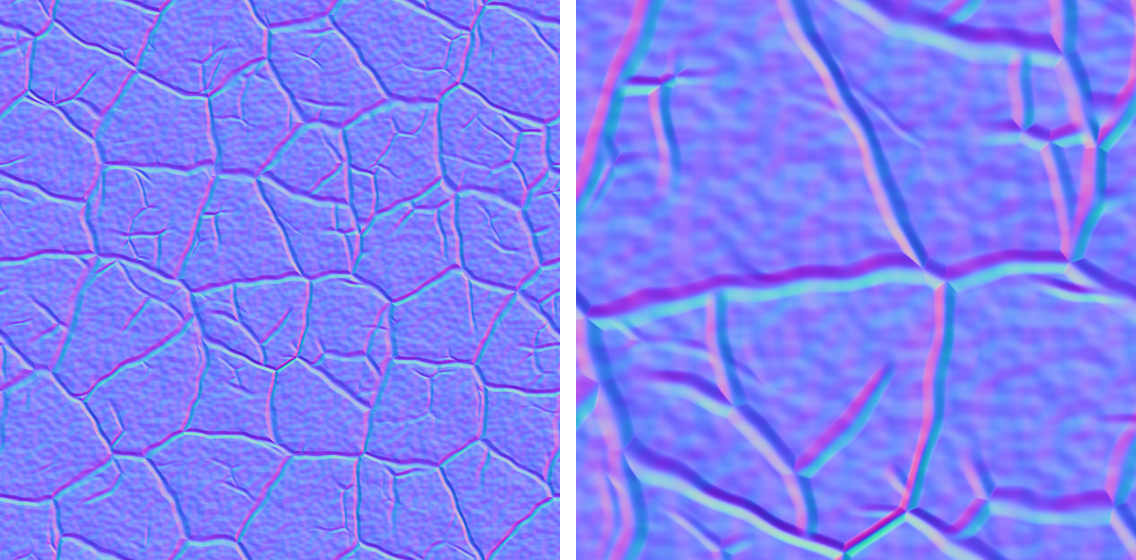
Left: the whole. Right: its middle third, enlarged.
Write a three.js fragment shader that draws this texture map.

```glsl
varying vec2 vUv;

vec2 hash2(vec2 p) {
  return fract(sin(vec2(dot(p, vec2(127.1, 311.7)), dot(p, vec2(269.5, 183.3)))) * 43758.55);
}

// Gradient noise that wraps after a whole number of lattice cells
float corner(vec2 cell, vec2 offset, vec2 period) {
  float angle = 6.2832 * hash2(mod(cell, period) + 3.7).x;
  return dot(vec2(cos(angle), sin(angle)), offset);
}

float noise(vec2 uv, vec2 period) {
  vec2 p = uv * period;
  vec2 i = floor(p), f = fract(p);
  vec2 u = f * f * f * (f * (f * 6.0 - 15.0) + 10.0);
  vec2 e = vec2(1.0, 0.0);
  return mix(
    mix(corner(i, f, period), corner(i + e.xy, f - e.xy, period), u.x),
    mix(corner(i + e.yx, f - e.yx, period), corner(i + e.xx, f - e.xx, period), u.x),
    u.y);
}

vec2 site(vec2 cell, float count) {
  return 0.06 + 0.88 * hash2(mod(cell, count));
}

// Voronoi plates: x is the distance to the border, yz a random plate id
vec3 plates(vec2 uv, float count) {
  vec2 p = uv * count;
  vec2 i = floor(p), f = fract(p);
  vec2 nearest = vec2(0.0), toNearest = vec2(8.0);
  for (int y = -1; y <= 1; y++) {
    for (int x = -1; x <= 1; x++) {
      vec2 g = vec2(float(x), float(y));
      vec2 r = g + site(i + g, count) - f;
      if (dot(r, r) < dot(toNearest, toNearest)) {
        toNearest = r;
        nearest = g;
      }
    }
  }
  float border = 8.0;
  for (int y = -2; y <= 2; y++) {
    for (int x = -2; x <= 2; x++) {
      vec2 g = nearest + vec2(float(x), float(y));
      vec2 r = g + site(i + g, count) - f;
      vec2 across = r - toNearest;
      if (dot(across, across) > 0.0001)
        border = min(border, dot(0.5 * (r + toNearest), normalize(across)));
    }
  }
  return vec3(border / count, hash2(mod(i + nearest, count) + 17.0));
}

float height(vec2 uv) {
  // Bend the crack lines, broadly and then finely
  vec2 bent = uv
    + 0.030 * vec2(noise(uv, vec2(7.0)), noise(uv + 0.37, vec2(7.0)))
    + 0.007 * vec2(noise(uv, vec2(27.0)), noise(uv + 0.61, vec2(27.0)));

  // Main cracks
  vec3 plate = plates(bent, 6.0);
  float width = 0.0095 + 0.006 * noise(uv + 0.2, vec2(5.0));
  float surface = smoothstep(0.0, width, plate.x);

  // Side cracks, shifted per plate so they end at the main ones
  vec2 inner = bent + plate.yz;
  float branch = smoothstep(0.0, 0.0075, plates(inner, 8.0).x);
  float branchMask = smoothstep(0.02, 0.22, noise(inner, vec2(6.0)));
  float hairline = smoothstep(0.0, 0.006, plates(inner + 0.43, 13.0).x);
  float hairMask = smoothstep(0.08, 0.38, noise(inner + 0.15, vec2(11.0)));
  surface *= mix(1.0, branch, 0.8 * branchMask) * mix(1.0, hairline, 0.5 * hairMask);

  // Rough plate faces, smoother inside the cracks
  float grain = 0.0017 * noise(uv, vec2(78.0, 92.0))
    + 0.0019 * noise(uv + 0.31, vec2(38.0, 44.0))
    + 0.0025 * noise(uv + 0.53, vec2(14.0));
  return 0.0050 * surface + 0.0012 * smoothstep(0.0, 0.03, plate.x)
    + grain * (0.45 + 0.55 * surface);
}

void main() {
  // Surface slope by finite differences, packed as a normal
  float stepSize = 0.0016;
  float here = height(vUv);
  vec2 slope = vec2(height(vUv + vec2(stepSize, 0.0)),
                    height(vUv + vec2(0.0, stepSize))) - here;
  vec3 normal = normalize(vec3(-slope / stepSize, 1.0));
  gl_FragColor = vec4(0.5 + 0.5 * normal, 1.0);
}
```
